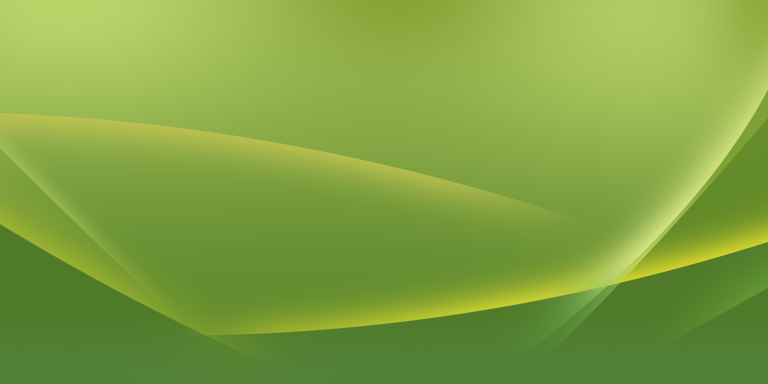
Give the GLSL for this background, as a WebGL 2 fragment shader.

```glsl
#version 300 es
precision highp float;
// Green abstract background: a soft vertical gradient with broad light pools,
// crossed by parabolic ribbons. Each ribbon is a signed distance to a curve,
// crisp on one side and fading as a glow on the other.

uniform vec2 u_resolution;
out vec4 fragColor;

const vec3 LIME   = vec3(0.73, 0.84, 0.42);
const vec3 MEADOW = vec3(0.55, 0.67, 0.28);
const vec3 LEAF   = vec3(0.37, 0.54, 0.18);
const vec3 FOREST = vec3(0.31, 0.48, 0.16);
const vec3 MOSS   = vec3(0.32, 0.505, 0.22);
const vec3 OLIVE  = vec3(0.52, 0.62, 0.18);
const vec3 GOLD   = vec3(0.78, 0.78, 0.32);
const vec3 YELLOW = vec3(0.87, 0.86, 0.18);
const vec3 CREAM  = vec3(0.87, 0.92, 0.54);
const vec3 SPRING = vec3(0.42, 0.67, 0.30);

// Approximate signed distance from (t, v) to v = k.x + k.y t + k.z t^2.
float curveDistance(float t, float v, vec3 k) {
    float slope = k.y + 2.0 * k.z * t;
    return (v - k.x - t * (k.y + k.z * t)) * inversesqrt(1.0 + slope * slope);
}

// Antialiased half plane: 1 where d is positive.
float inside(float d, float pixel) {
    return smoothstep(-pixel, pixel, d);
}

// Light that starts at a crisp edge and decays into the positive side.
float edgeGlow(float d, float width, float pixel) {
    float r = max(d, 0.0) / width;
    return inside(d, pixel) * exp(-r * (0.6 + 0.4 * r));
}

float pool(vec2 p, vec2 center, vec2 radius) {
    vec2 q = (p - center) / radius;
    return exp(-dot(q, q));
}

float hash(vec2 p) {
    vec3 q = fract(p.xyx * 0.1031);
    q += dot(q, q.yzx + 33.33);
    return fract((q.x + q.y) * q.z);
}

vec3 backdrop(vec2 p) {
    vec3 c = mix(LEAF, MEADOW, smoothstep(0.12, 0.82, p.y));
    c = mix(c, LIME, 0.95 * pool(p, vec2(0.18, 1.0), vec2(0.55, 0.30)));
    c = mix(c, LIME, 0.75 * pool(p, vec2(1.66, 0.97), vec2(0.42, 0.33)));
    c = mix(c, OLIVE, 0.85 * pool(p, vec2(1.04, 1.04), vec2(0.24, 0.16)));
    return mix(c, OLIVE, 0.8 * pool(p, vec2(2.04, 1.0), vec2(0.15, 0.22)));
}

void main() {
    // Canvas height is one unit; x runs to two on the intended format.
    vec2 p = gl_FragCoord.xy / u_resolution.y;
    p.x *= 2.0 * u_resolution.y / u_resolution.x;
    float px = 0.8 / u_resolution.y;
    vec3 color = backdrop(p);

    // Ribbon edges; the two beams are curves of x over y.
    float arch   = -curveDistance(p.x, p.y, vec3(0.7057, -0.0374, -0.0972));
    float valley = curveDistance(p.x, p.y, vec3(0.4167, -0.6056, 0.1184));
    float thread = curveDistance(p.x, p.y, vec3(0.6146, -1.0, 0.07));
    float sweep  = curveDistance(p.x - 0.573, p.y, vec3(0.1276, 0.0245, 0.1018));
    float beam   = -curveDistance(p.y, p.x, vec3(1.2635, 1.39, -0.56));
    float blade  = -curveDistance(p.y, p.x, vec3(1.355, 1.02, -0.13));
    float ray    = curveDistance(p.x - 2.0, p.y, vec3(0.25, 0.56, 0.05));

    // Shaded field right of the beams.
    float shade = 1.0 - inside(beam, px);
    color = mix(color, vec3(0.36, 0.52, 0.14), 0.8 * shade);
    color = mix(color, vec3(0.55, 0.68, 0.22), 0.6 * shade * inside(blade, px));

    // Broad arch with a golden rim.
    float archFade = 1.0 - smoothstep(1.05, 1.6, p.x);
    color = mix(color, LEAF, 0.16 * inside(arch, px) * archFade);
    color = mix(color, GOLD, 0.78 * edgeGlow(arch, 0.055, px) * archFade);

    // Thin thread on the left.
    float threadFade = 1.0 - smoothstep(0.12, 0.47, p.x);
    color = mix(color, LIME, 0.5 * edgeGlow(thread, 0.025, px) * threadFade);

    // Dark ground below the valley and the sweep.
    float ground = 1.0 - inside(valley, px) * inside(sweep, px);
    vec3 soil = mix(MOSS, FOREST, smoothstep(0.02, 0.2, p.y));
    float merge = 1.0 - 0.5 * pool(p, vec2(0.6, 0.10), vec2(0.16, 0.08));
    color = mix(color, soil, ground * merge);

    // Yellow light resting on both ground edges.
    float valleyFade = 1.0 - smoothstep(0.15, 0.78, p.x);
    color = mix(color, vec3(0.66, 0.73, 0.19), 0.8 * edgeGlow(valley, 0.06, px) * valleyFade);
    float sweepFade = smoothstep(0.46, 1.5, p.x) * 0.5 + 0.4 * smoothstep(0.45, 0.75, p.x);
    color = mix(color, YELLOW, sweepFade * edgeGlow(sweep, 0.05, px));

    // Crossing beams: cream above, spring green as they sink into the ground.
    vec3 beamTint = mix(SPRING, CREAM, smoothstep(0.16, 0.36, p.y));
    float beamFade = smoothstep(0.04, 0.28, p.y) * (1.0 - 0.45 * smoothstep(0.55, 0.95, p.y));
    color = mix(color, beamTint, 0.85 * beamFade * edgeGlow(beam, 0.055, px));
    float bladeFade = smoothstep(0.05, 0.2, p.y) * (1.0 - smoothstep(0.3, 0.6, p.y));
    color = mix(color, beamTint, 0.55 * bladeFade * edgeGlow(blade, 0.035, px));

    // Faint ray in the lower right corner.
    float rayFade = smoothstep(1.65, 2.0, p.x) * ground;
    color = mix(color, vec3(0.42, 0.64, 0.22), 0.7 * rayFade * edgeGlow(ray, 0.07, px));

    // Light dither against banding.
    color += (hash(gl_FragCoord.xy) - 0.5) / 255.0;
    fragColor = vec4(color, 1.0);
}
```
